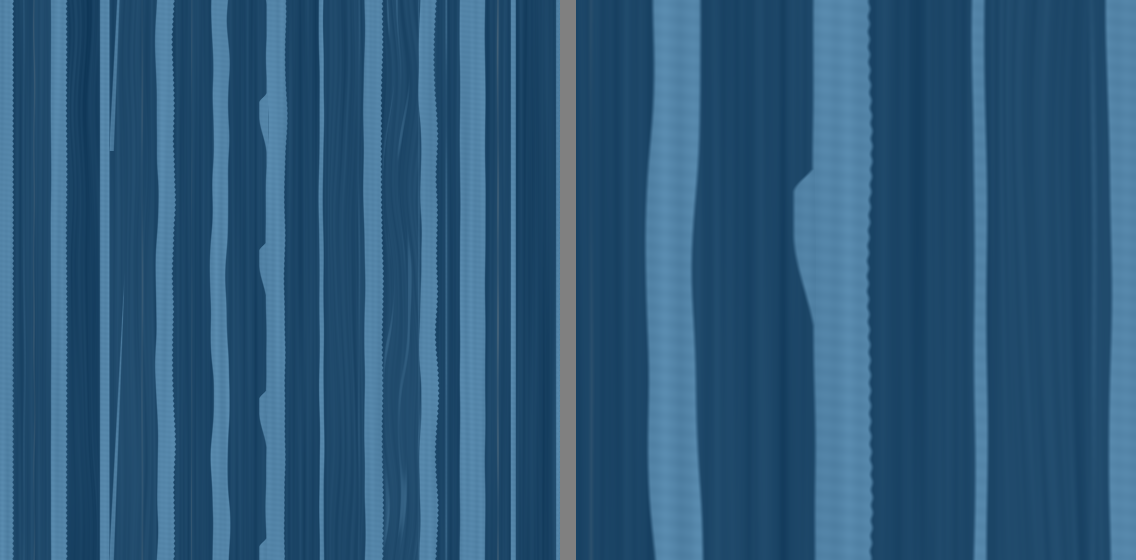
Left: the whole. Right: its middle third, enlarged.
Reproduce this pattern procedurally as a WebGL 1 fragment shader.

```glsl
precision highp float;

uniform vec2 u_resolution;

const float TAU = 6.28318;
const vec3 DEEP_BLUE = vec3(0.078, 0.238, 0.368);
const vec3 PALE_BLUE = vec3(0.345, 0.54, 0.68);
const vec3 WORN_GREY = vec3(0.40, 0.47, 0.52);

vec2 gradientAt(vec2 cell) {
  float angle = TAU * fract(sin(dot(cell, vec2(127.1, 311.7))) * 4375.85);
  return vec2(cos(angle), sin(angle));
}

float gradientNoise(vec2 p) {
  vec2 i = floor(p);
  vec2 f = p - i;
  vec2 w = f * f * f * (f * (f * 6.0 - 15.0) + 10.0);
  vec2 e = vec2(1.0, 0.0);
  float low = mix(dot(gradientAt(i), f), dot(gradientAt(i + e), f - e), w.x);
  float high = mix(dot(gradientAt(i + e.yx), f - e.yx), dot(gradientAt(i + 1.0), f - 1.0), w.x);
  return mix(low, high, w.y);
}

float window(float x, float centre, float halfWidth) {
  return 1.0 - smoothstep(0.6 * halfWidth, halfWidth, abs(x - centre));
}

float bar(float x, float halfWidth, float blur) {
  return 1.0 - smoothstep(-blur, blur, abs(x) - halfWidth);
}

// Stripe: centre, half width, sway, stitch depth
float stripe(vec2 p, vec4 s, float blur) {
  float sway = s.z * gradientNoise(vec2(p.y * 7.0, s.x * 91.0));
  float swell = 0.25 * s.z * gradientNoise(vec2(p.y * 13.0, s.x * 57.0));
  float x = p.x - s.x - sway;
  float stitch = s.w * (0.5 + 0.5 * sin(TAU * 110.0 * p.y));
  return bar(x, s.y + swell - stitch * step(0.0, x), blur);
}

float stripeGroup(vec2 p, mat4 group, float blur) {
  float cover = 0.0;
  for (int i = 0; i < 4; i++) cover = max(cover, stripe(p, group[i], blur));
  return cover;
}

// Hairline: centre, half width, strength, wander
float hairlines(vec2 p, mat4 group, float blur) {
  float cover = 0.0;
  for (int i = 0; i < 4; i++) {
    vec4 h = group[i];
    float x = p.x - h.x - h.w * gradientNoise(vec2(p.y * 5.0, h.x * 83.0));
    float wear = clamp(0.65 + gradientNoise(vec2(p.y * 6.0, h.x * 37.0)), 0.0, 1.0);
    cover = max(cover, h.z * wear * bar(x, h.y, blur));
  }
  return cover;
}

// Slanted sliver that narrows towards its tip
float sliver(vec2 p, float foot, float lean, float period, float blur) {
  float rise = fract(p.y / period) * 1.4;
  float width = 0.0042 * (1.0 - rise);
  return bar(p.x - foot - lean * rise, width, blur) * (1.0 - smoothstep(0.85, 1.0, rise));
}

// Ragged bulges hanging from a stripe's left edge
float bulges(vec2 p, float edge, float top, float period, float blur) {
  float drop = fract((top - p.y) / period);
  float reach = 0.013 * smoothstep(0.0, 0.07, drop) * (1.0 - smoothstep(0.16, 0.42, drop));
  return bar(p.x - edge + 0.5 * reach, 0.5 * reach + 0.002, blur);
}

// Dark woven ground, straight grain with some wavy bands
float groundTone(vec2 p) {
  float wavy = window(p.x, 0.718, 0.045) + 0.6 * window(p.x, 0.15, 0.035)
             + 0.35 * window(p.x, 0.24, 0.04) + 0.3 * window(p.x, 0.62, 0.04);
  float x = p.x + 0.035 * wavy * gradientNoise(p * vec2(9.0, 4.0));
  float grain = 0.13 * gradientNoise(vec2(x * 150.0, p.y * 1.6))
              + 0.10 * gradientNoise(vec2(x * 65.0 + 9.0, p.y * 0.9))
              + 0.05 * gradientNoise(vec2(x * 290.0, p.y * 3.0));
  float feather = smoothstep(0.18, 0.5, gradientNoise(vec2(x * 95.0 - p.y * 6.0, p.y * 5.0)));
  float tone = 0.105 + grain + 0.28 * feather * window(p.x, 0.718, 0.04);
  tone += 0.07 * window(p.x, 0.24, 0.05) + 0.08 * window(p.x, 0.72, 0.04);
  tone += 0.05 * window(p.x, 0.06, 0.04) + 0.03 * window(p.x, 0.62, 0.05);
  return tone - 0.07 * window(p.x, 0.15, 0.035) - 0.04 * window(p.x, 0.95, 0.045);
}

void main() {
  vec2 p = gl_FragCoord.xy / u_resolution;
  float blur = max(0.0016, 0.8 / u_resolution.x);

  mat4 leftStripes = mat4(0.011, 0.0135, 0.0, 0.002, 0.1055, 0.0145, 0.001, 0.002,
                          0.187, 0.0085, 0.0, 0.0, 0.2956, 0.0155, 0.008, 0.002);
  mat4 midStripes = mat4(0.392, 0.0143, 0.010, 0.0, 0.493, 0.0170, 0.007, 0.001,
                         0.574, 0.0038, 0.003, 0.0, 0.667, 0.0165, 0.004, 0.002);
  mat4 rightStripes = mat4(0.7656, 0.0152, 0.010, 0.002, 0.8438, 0.0225, 0.002, 0.0,
                           0.9167, 0.0045, 0.0, 0.0, 0.997, 0.0040, 0.0, 0.001);
  mat4 wornLines = mat4(0.061, 0.0012, 0.35, 0.006, 0.254, 0.0015, 0.30, 0.001,
                        0.3425, 0.0008, 0.35, 0.001, 0.889, 0.0016, 0.55, 0.001);
  mat4 blueLines = mat4(0.797, 0.0016, 0.50, 0.0, 0.641, 0.0015, 0.25, 0.003,
                        0.748, 0.0012, 0.35, 0.001, 0.043, 0.0015, 0.25, 0.004);

  float cover = stripeGroup(p, leftStripes, blur);
  cover = max(cover, stripeGroup(p, midStripes, blur));
  cover = max(cover, stripeGroup(p, rightStripes, blur));
  cover = max(cover, 0.85 * sliver(p, 0.199, 0.024, 0.73, blur));
  cover = max(cover, 0.95 * bulges(p, 0.478, 0.835, 0.2646, blur));
  cover = max(cover, hairlines(p, blueLines, blur));

  // Fine cross ribs and lengthwise streaks in the pale bands
  float ribs = 0.025 * sin(TAU * (110.0 * p.y + 12.0 * p.x));
  float streaks = 0.16 * gradientNoise(vec2(p.x * 110.0, p.y * 2.0));
  float tone = mix(groundTone(p), 0.93 + ribs + streaks, cover);

  vec3 color = mix(DEEP_BLUE, PALE_BLUE, clamp(tone, -0.08, 1.05));
  color = mix(color, WORN_GREY, hairlines(p, wornLines, blur) * (1.0 - cover));
  gl_FragColor = vec4(color, 1.0);
}
```
